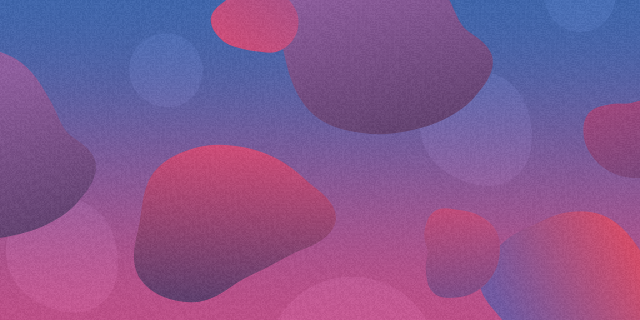
A Shadertoy shader for this background:

```glsl
// Soft grainy pebble shapes floating over a blue to pink gradient.

float hash(vec2 p) {
    return fract(sin(dot(p, vec2(127.1, 311.7))) * 43758.5453);
}

// Antialiased fill of a signed distance
float fill(float d) {
    return clamp(0.5 - d * iResolution.y, 0.0, 1.0);
}

// Closed outline through twelve radii, 30 degrees apart, in thousandths of the height
float pebbleRadius(float angle, mat3x4 radii) {
    float s = mod(angle / 6.2831853 * 12.0 + 12.0, 12.0);
    int first = int(s);
    float k[4];
    for (int i = 0; i < 4; i++) {
        int n = (first + i + 11) % 12;
        k[i] = radii[n / 4][n % 4];
    }
    // Catmull-Rom interpolation
    float f = fract(s);
    float a = 3.0 * (k[1] - k[2]) + k[3] - k[0];
    float b = 2.0 * k[0] - 5.0 * k[1] + 4.0 * k[2] - k[3];
    return 0.001 * (k[1] + 0.5 * f * (k[2] - k[0] + f * (b + f * a)));
}

// Pebble shaded from low to high along the axis
void pebble(inout vec3 color, vec2 q, mat3x4 radii, vec2 axis, vec3 low, vec3 high) {
    float d = length(q) - pebbleRadius(atan(q.y, q.x), radii);
    vec3 shade = mix(low, high, clamp(0.5 + dot(q, axis), 0.0, 1.0));
    color = mix(color, shade, fill(d));
}

// Faint disc with one soft corner at the lower right
void ghost(inout vec3 color, vec2 q, float radius, float corner) {
    float facing = max(dot(q, vec2(0.6, -0.8)) / max(length(q), 1e-4), 0.0);
    float d = length(q) - radius * (1.0 + corner * pow(facing, 4.0));
    color += vec3(0.035, 0.035, 0.04) * fill(d);
}

void mainImage(out vec4 fragColor, in vec2 fragCoord) {
    vec2 p = fragCoord / iResolution.y;

    // Sky
    vec3 color = mix(vec3(0.25, 0.40, 0.67), vec3(0.74, 0.31, 0.53),
                     smoothstep(-0.05, 1.05, 1.0 - p.y));

    // Translucent discs
    ghost(color, p - vec2(0.518, 0.782), 0.114, 0.05);
    ghost(color, p - vec2(1.813, 1.010), 0.110, 0.0);
    ghost(color, p - vec2(1.484, 0.609), 0.171, 0.20);
    ghost(color, p - vec2(0.190, 0.213), 0.171, 0.20);
    ghost(color, p - vec2(1.100, -0.133), 0.268, 0.0);

    // Two large violet pebbles of the same outline
    mat3x4 broad = mat3x4(263, 198, 234, 333, 404, 435, 385, 346, 271, 227, 221, 240);
    for (int i = 0; i < 2; i++) {
        vec2 center = mix(vec2(1.276, 0.818), vec2(0.036, 0.490), float(i));
        pebble(color, p - center, broad, vec2(-0.4, 1.7),
               vec3(0.37, 0.25, 0.42), vec3(0.56, 0.37, 0.62));
    }

    // Pink pebble at the top
    pebble(color, p - vec2(0.807, 0.943),
           mat3x4(125, 112, 104, 104, 109, 115, 148, 133, 109, 104, 120, 128),
           vec2(-2.0, -3.0), vec3(0.66, 0.32, 0.54), vec3(0.81, 0.30, 0.47));

    // Central pebble
    pebble(color, p - vec2(0.742, 0.310),
           mat3x4(307, 250, 229, 233, 263, 302, 305, 354, 294, 193, 172, 203),
           vec2(0.1, 2.05), vec3(0.38, 0.25, 0.43), vec3(0.82, 0.30, 0.47));

    // Pebble at the right edge
    pebble(color, p - vec2(1.966, 0.570),
           mat3x4(156, 156, 135, 107, 120, 148, 141, 128, 122, 125, 138, 151),
           vec2(-1.0, 4.0), vec3(0.49, 0.28, 0.49), vec3(0.62, 0.28, 0.49));

    // Corner pebble that melts into the sky on its left
    pebble(color, p - vec2(1.771, 0.128),
           mat3x4(260, 240, 229, 208, 198, 229, 273, 240, 234, 234, 247, 260),
           vec2(2.0, 1.2), vec3(0.45, 0.35, 0.63), vec3(0.82, 0.30, 0.42));

    // Small pebble in front of it
    pebble(color, p - vec2(1.432, 0.214),
           mat3x4(130, 135, 130, 130, 146, 122, 96, 117, 151, 143, 135, 130),
           vec2(0.0, 3.6), vec3(0.50, 0.30, 0.53), vec3(0.76, 0.30, 0.48));

    // Fine grain
    color += 0.05 * (hash(floor(p * 256.0)) - 0.5);
    fragColor = vec4(color, 1.0);
}
```
